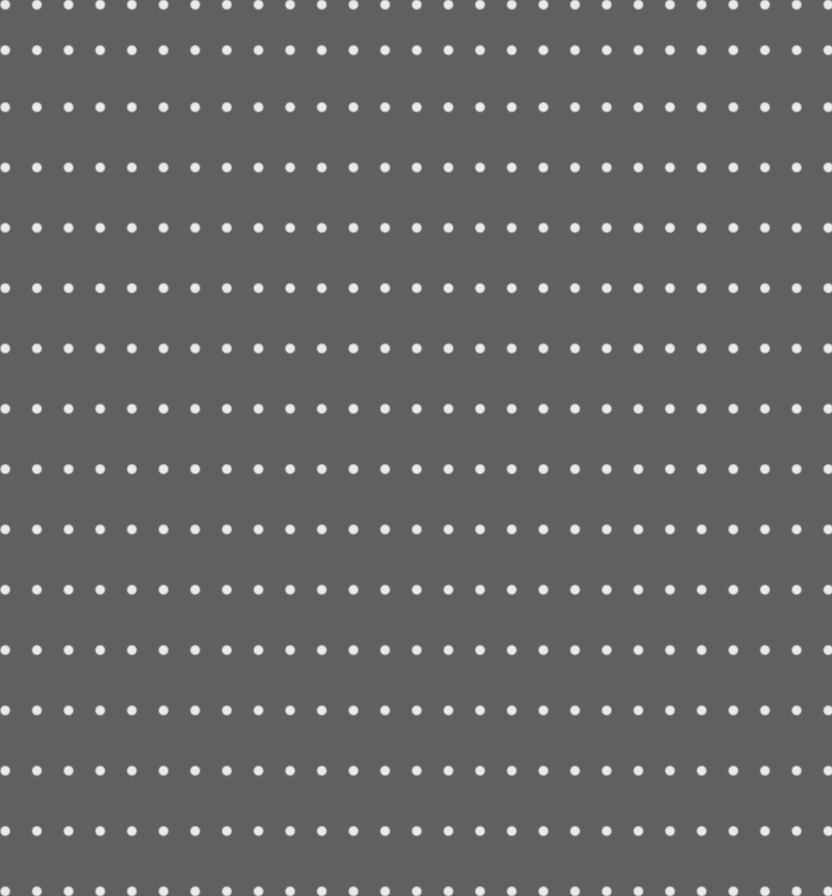
Give the GLSL for this pattern, as a WebGL 1 fragment shader.

```glsl
precision highp float;

// Rows of small pale dots on a flat grey ground, 27 across and 16 down.
// Columns are evenly spaced; rows are even too, but close up near the top.
// Each pixel takes the distance to the nearest dot. Unit: canvas height.

uniform vec2 u_resolution;

const vec3 GROUND_COLOR = vec3(0.378);
const vec3 DOT_COLOR = vec3(0.918);

const int ROWS = 16;
const float COLUMNS = 27.0;
const vec2 FIRST_DOT = vec2(0.00586, 0.0052); // lower left dot centre
const vec2 PITCH = vec2(0.03533, 0.06732);
const float DOT_RADIUS = 0.0053;
const float EDGE_SOFTNESS = 0.0016;           // half width of the edge blend

const float LAST_EVEN_ROW = 13.0;
const float SQUEEZE = 0.00365;                // drop of the first uneven row
const float SQUEEZE_POWER = 2.47;

// Height of a row centre, lowered progressively above the last even row.
float rowHeight(float row) {
  float excess = max(row - LAST_EVEN_ROW, 0.0);
  return FIRST_DOT.y + row * PITCH.y - SQUEEZE * pow(excess, SQUEEZE_POWER);
}

// Horizontal offset from the nearest column.
float columnOffset(float x) {
  float column = floor((x - FIRST_DOT.x) / PITCH.x + 0.5);
  column = clamp(column, 0.0, COLUMNS - 1.0);
  return x - FIRST_DOT.x - column * PITCH.x;
}

// Vertical distance to the nearest row.
float rowDistance(float y) {
  float nearest = 1.0;
  for (int i = 0; i < ROWS; i++) {
    nearest = min(nearest, abs(y - rowHeight(float(i))));
  }
  return nearest;
}

void main() {
  vec2 p = gl_FragCoord.xy / u_resolution.y;

  // Signed distance to the nearest dot
  float dist = length(vec2(columnOffset(p.x), rowDistance(p.y))) - DOT_RADIUS;

  // Smooth edge, never thinner than a pixel
  float blend = max(EDGE_SOFTNESS, 0.75 / u_resolution.y);
  float coverage = 1.0 - smoothstep(-blend, blend, dist);

  gl_FragColor = vec4(mix(GROUND_COLOR, DOT_COLOR, coverage), 1.0);
}
```
